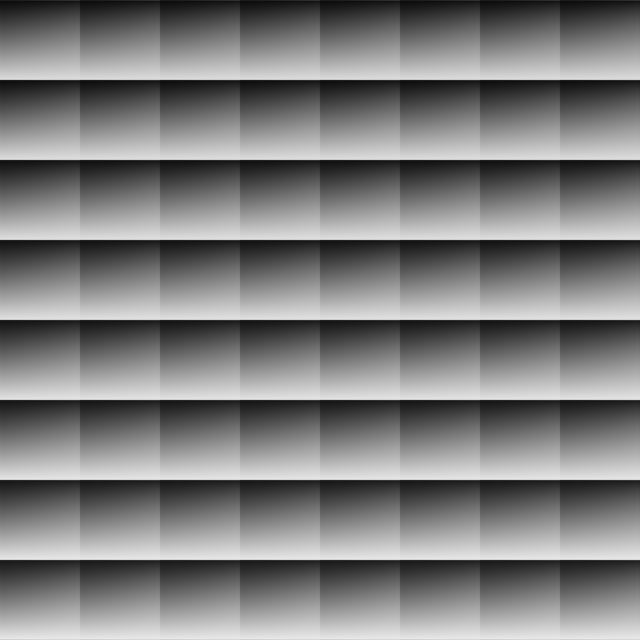
A three.js fragment shader for this pattern:

```glsl
varying vec2 vUv;

// Rising ramp per cell, with a narrow smoothed drop at each seam
vec2 softSaw(vec2 p, float seamWidth) {
  vec2 fromSeam = fract(p + 0.5) - 0.5;
  return fromSeam + 1.0 - clamp(fromSeam / seamWidth + 0.5, 0.0, 1.0);
}

void main() {
  // Eight by eight cells, counted from the top left
  vec2 ramp = softSaw(vec2(vUv.x, 1.0 - vUv.y) * 8.0, 1.0 / 64.0);

  // Dark to light down each cell, with brighter midtones to the right
  float curve = mix(1.15, 0.75, ramp.x);
  float shade = 0.82 * pow(clamp(ramp.y, 0.0, 1.0), curve);

  // Slight lift towards the bottom of the canvas
  float lift = 0.04 + 0.06 * (1.0 - vUv.y);

  gl_FragColor = vec4(vec3(shade + lift), 1.0);
}
```
